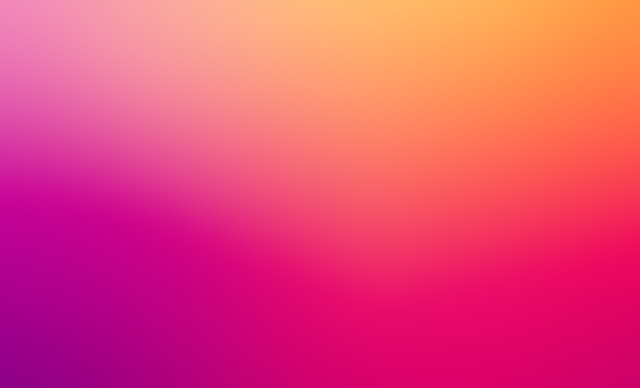
A Shadertoy shader for this background:

```glsl
// A soft sunset gradient: pink to orange light above a curved, blurred ridge,
// with violet to crimson below. Colour rows are splined across the width and
// blended by height measured from the ridge.

#define RIDGE_LEFT 0.495      // height of the plateau at the left
#define FALL_START 0.575      // falling flank: height at x = 0
#define FALL_SLOPE 0.63
#define RISE_END 0.355        // rising flank: height at x = 1
#define RISE_SLOPE 0.37
#define SHOULDER_ROUND 0.10
#define VALLEY_ROUND 0.06
#define RIDGE_BLUR 0.035

// Colour stops from left to right, evenly spaced
const vec3 SKY_TOP[5] = vec3[5](
    vec3(0.95, 0.53, 0.73), vec3(0.98, 0.65, 0.63), vec3(1.00, 0.73, 0.47),
    vec3(1.00, 0.70, 0.36), vec3(1.00, 0.59, 0.26));
const vec3 SKY_MID[5] = vec3[5](
    vec3(0.89, 0.36, 0.68), vec3(0.94, 0.46, 0.60), vec3(0.98, 0.48, 0.45),
    vec3(1.00, 0.45, 0.34), vec3(1.00, 0.39, 0.29));
const vec3 RIDGE[5] = vec3[5](
    vec3(0.78, 0.00, 0.59), vec3(0.82, 0.00, 0.53), vec3(0.90, 0.03, 0.43),
    vec3(0.92, 0.04, 0.41), vec3(0.93, 0.02, 0.37));
const vec3 GROUND[5] = vec3[5](
    vec3(0.55, 0.00, 0.53), vec3(0.67, 0.00, 0.49), vec3(0.82, 0.00, 0.43),
    vec3(0.86, 0.00, 0.41), vec3(0.80, 0.00, 0.41));

// Catmull-Rom spline through the five stops
vec3 ramp(vec3 stops[5], float x) {
    float s = clamp(x, 0.0, 1.0) * 4.0;
    int i = min(int(s), 3);
    float f = s - float(i);
    vec3 a = stops[max(i - 1, 0)];
    vec3 b = stops[i];
    vec3 c = stops[i + 1];
    vec3 d = stops[min(i + 2, 4)];
    return b + 0.5 * f * (c - a + f * (2.0 * a - 5.0 * b + 4.0 * c - d
                          + f * (3.0 * (b - c) + d - a)));
}

float smoothMin(float a, float b, float k) {
    float h = max(k - abs(a - b), 0.0) / k;
    return min(a, b) - h * h * k * 0.25;
}

float smoothMax(float a, float b, float k) {
    return -smoothMin(-a, -b, k);
}

// Plateau, slope down to a valley, gentle rise to the right
float ridgeHeight(float x) {
    float fall = smoothMin(RIDGE_LEFT, FALL_START - FALL_SLOPE * x, SHOULDER_ROUND);
    float rise = RISE_END + RISE_SLOPE * (x - 1.0);
    return smoothMax(fall, rise, VALLEY_ROUND);
}

void mainImage(out vec4 fragColor, in vec2 fragCoord) {
    vec2 uv = fragCoord / iResolution.xy;
    float ridge = ridgeHeight(uv.x);
    float offset = uv.y - ridge;

    // Softened height above the ridge, and depth below it
    float lift = 0.5 * (offset + sqrt(offset * offset + RIDGE_BLUR * RIDGE_BLUR));
    float t = clamp(lift / (1.0 - ridge), 0.0, 1.0);
    float depth = clamp(-offset / ridge, 0.0, 1.0);

    // Quadratic blend through ridge, middle and top of the sky
    vec3 base = mix(ramp(RIDGE, uv.x), ramp(GROUND, uv.x), depth);
    vec3 color = base * (1.0 - t) * (1.0 - 2.0 * t)
               + ramp(SKY_MID, uv.x) * 4.0 * t * (1.0 - t)
               + ramp(SKY_TOP, uv.x) * t * (2.0 * t - 1.0);

    fragColor = vec4(clamp(color, 0.0, 1.0), 1.0);
}
```
